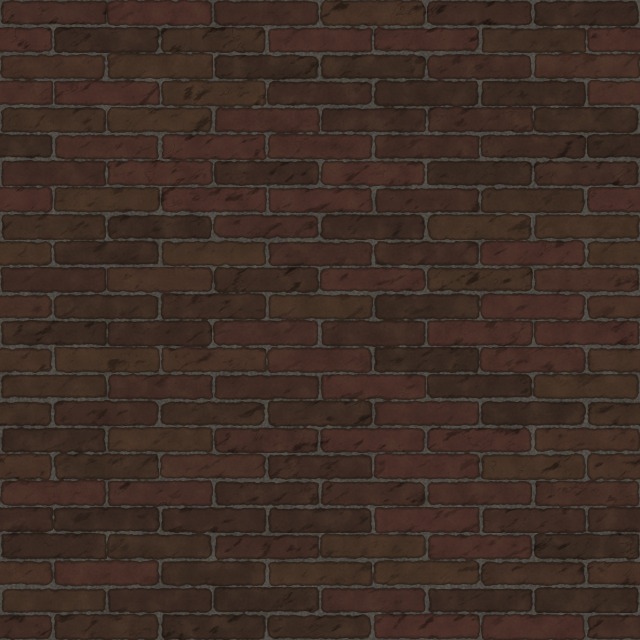
A WebGL 2 fragment shader for this texture:

```glsl
#version 300 es
precision highp float;
// Dark, weathered brick wall in running bond with thin ragged mortar joints.

#define BRICKS vec2(6.0, 24.0)
#define JOINT 0.0027
#define CORNER 0.0085
#define RAGGED 0.0030
#define SIZE_JITTER 0.0022
#define STAIN 0.42
#define RED_CLAY vec3(0.285, 0.182, 0.156)
#define BROWN_CLAY vec3(0.268, 0.195, 0.147)
#define DARK_CLAY vec3(0.212, 0.157, 0.127)
#define MORTAR vec3(0.305, 0.285, 0.260)
#define SHADOW vec3(0.165, 0.142, 0.118)

uniform vec2 u_resolution;
out vec4 fragColor;

vec3 hash3(vec2 p) {
  vec3 q = fract(p.xyx * vec3(0.1031, 0.1030, 0.0973));
  q += dot(q, q.yxz + 33.33);
  return fract((q.xxy + q.yzz) * q.zyx);
}

// Gradient noise that wraps after the given number of lattice cells.
float latticeDot(vec2 cell, vec2 corner, vec2 f, float period) {
  float angle = 6.28318 * hash3(mod(cell + corner, period) + period).x;
  return dot(vec2(cos(angle), sin(angle)), f - corner);
}

float noise(vec2 p, float period) {
  vec2 cell = floor(p), f = fract(p);
  vec2 w = f * f * f * (f * (f * 6.0 - 15.0) + 10.0);
  float low = mix(latticeDot(cell, vec2(0, 0), f, period),
                  latticeDot(cell, vec2(1, 0), f, period), w.x);
  float high = mix(latticeDot(cell, vec2(0, 1), f, period),
                   latticeDot(cell, vec2(1, 1), f, period), w.x);
  return mix(low, high, w.y);
}

float fbm(vec2 uv, float frequency) {
  float sum = 0.0, amplitude = 1.0;
  for (int i = 0; i < 4; i++) {
    sum += amplitude * noise(uv * frequency, frequency);
    frequency *= 2.0;
    amplitude *= 0.55;
  }
  return sum;
}

float roundedBox(vec2 p, vec2 halfSize, float radius) {
  vec2 q = abs(p) - halfSize + radius;
  return length(max(q, 0.0)) + min(max(q.x, q.y), 0.0) - radius;
}

void main() {
  vec2 uv = gl_FragCoord.xy / u_resolution;
  float pixel = 1.0 / min(u_resolution.x, u_resolution.y);

  // Running bond: every other course slides by half a brick.
  vec2 grid = uv * BRICKS;
  grid.x += 0.5 * mod(floor(grid.y) + 1.0, 2.0);
  vec2 id = mod(floor(grid), BRICKS);
  vec2 local = (fract(grid) - 0.5) / BRICKS;
  vec3 shapeRnd = hash3(id + 7.0);
  vec3 toneRnd = hash3(id * 3.0 + 41.0);

  // Brick outline, uneven in size, place and edge.
  float chips = noise(uv * 75.0, 75.0) + 0.5 * noise(uv * 190.0, 190.0);
  vec2 halfSize = 0.5 / BRICKS - JOINT - SIZE_JITTER * (shapeRnd.xy - 0.5);
  local += SIZE_JITTER * (shapeRnd.zx - 0.5);
  float radius = CORNER * mix(0.5, 1.1, shapeRnd.z);
  float d = roundedBox(local, halfSize, radius) + RAGGED * chips;

  // Clay tone of each brick, with soft mottling and fine grain.
  float grain = noise(uv * 256.0, 256.0);
  float mottle = fbm(uv, 28.0);
  vec3 clay = mix(RED_CLAY, BROWN_CLAY, smoothstep(0.35, 0.8, toneRnd.x));
  clay = mix(clay, DARK_CLAY, 0.9 * smoothstep(0.2, 1.0, toneRnd.y));
  clay = mix(clay, BROWN_CLAY, 0.35 * smoothstep(0.0, 0.6, mottle));
  clay *= 1.0 + 0.13 * mottle + 0.07 * grain;

  // Slanted dark stains and hairline creases, heavier on some bricks.
  vec2 slant = vec2(uv.x - uv.y, uv.y);
  float blotch = smoothstep(0.22, 0.65, fbm(slant + 0.37, 38.0));
  float crease = 1.0 - smoothstep(0.0, 0.07, abs(fbm(slant, 22.0)));
  crease *= smoothstep(0.0, 0.4, noise(uv * 31.0, 31.0));
  clay *= 1.0 - STAIN * mix(0.25, 1.0, toneRnd.z) * max(blotch, 0.5 * crease);
  clay *= 1.0 - 0.24 * smoothstep(-0.0045, 0.0, d);

  // Gritty mortar, shaded where it meets the clay.
  vec3 mortar = MORTAR * (1.0 + 0.25 * grain + 0.12 * mottle);
  mortar = mix(SHADOW, mortar, smoothstep(-0.0003, 0.0024, d));

  float joint = smoothstep(-0.7 * pixel, 0.7 * pixel, d);
  fragColor = vec4(mix(clay, mortar, joint), 1.0);
}
```
